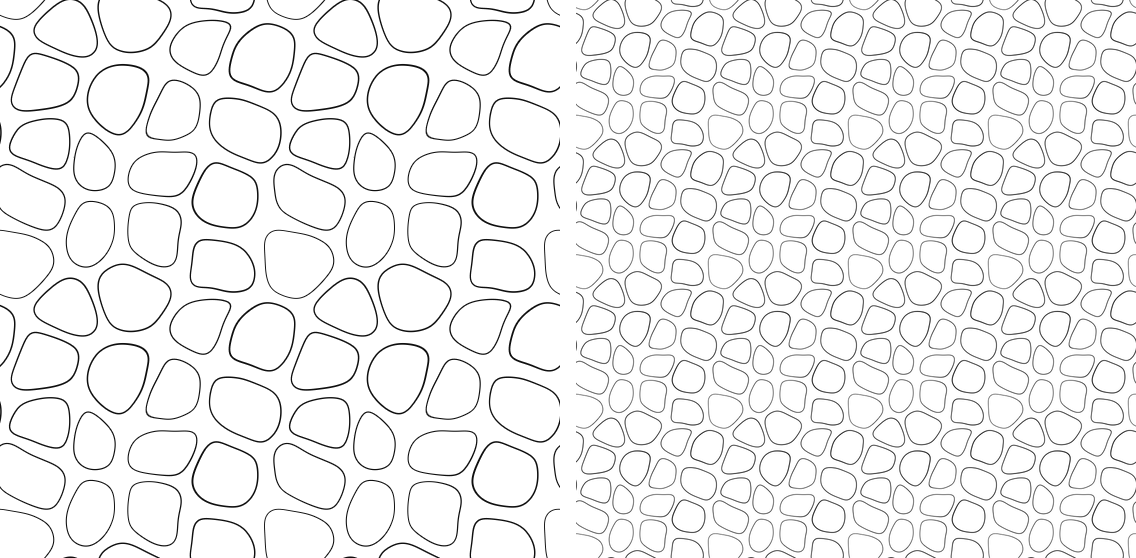
Left: one tile. Right: repeated 2 by 2.
Give the GLSL for this pattern, as a WebGL 2 fragment shader.

```glsl
#version 300 es
precision highp float;
// Outlined rounded pebbles, packed loosely on white, in a tile repeated twice each way.

uniform vec2 u_resolution;
out vec4 fragColor;

const vec3 PAPER = vec3(1.0);
const vec3 INK = vec3(0.06);
const float REPEATS = 2.0;    // tiles across and down
const int STONES = 17;        // stones per tile
const float JITTER = 0.12;    // scatter of stone centres, in tiles
const float ROUNDING = 0.024; // softness of stone corners
const float HALF_GAP = 0.018; // mean distance from outline to cell border
const float WOBBLE = 0.022;   // unevenness of each outline
const float WARP = 0.06;      // shared bending of the cells

// Integer hash to 0..1
float hash(uvec3 v) {
    v = v * 1664525u + 1013904223u;
    v.x += v.y * v.z; v.y += v.z * v.x; v.z += v.x * v.y;
    v ^= v >> 16u;
    v.x += v.y * v.z; v.y += v.z * v.x; v.z += v.x * v.y;
    return float(v.x >> 8u) / 16777216.0;
}

float cornerValue(vec2 cell, float period, uint seed) {
    return hash(uvec3(uvec2(mod(cell, period)), seed));
}

// Value noise that wraps after one tile
float wrapNoise(vec2 p, float period, uint seed) {
    p *= period;
    vec2 cell = floor(p);
    vec2 f = p - cell;
    f = f * f * f * (f * (f * 6.0 - 15.0) + 10.0);
    float low = mix(cornerValue(cell, period, seed),
                    cornerValue(cell + vec2(1, 0), period, seed), f.x);
    float high = mix(cornerValue(cell + vec2(0, 1), period, seed),
                     cornerValue(cell + vec2(1, 1), period, seed), f.x);
    return mix(low, high, f.y);
}

// Nearest wrapped offset from p to the centre of a stone on a skewed lattice
vec2 toStone(vec2 p, int id) {
    float n = float(STONES);
    vec2 lattice = vec2(float(id), mod(float(id) * 4.0, n)) / n;
    vec2 scatter = vec2(hash(uvec3(id, 3, 71)), hash(uvec3(id, 8, 72))) - 0.5;
    vec2 offset = lattice + JITTER * scatter - p;
    return offset - round(offset);
}

// Softened distance to the border of the cell around p; also gives its stone
float cellDistance(vec2 p, out int nearest) {
    vec2 own = vec2(1.0);
    nearest = 0;
    for (int i = 0; i < STONES; i++) {
        vec2 offset = toStone(p, i);
        if (dot(offset, offset) < dot(own, own)) {
            own = offset;
            nearest = i;
        }
    }
    float sum = 0.0;
    for (int i = 0; i < STONES; i++) {
        if (i == nearest) continue;
        vec2 other = toStone(p, i);
        float border = dot(0.5 * (own + other), normalize(other - own));
        sum += exp(-border / ROUNDING);
    }
    return -ROUNDING * log(sum);
}

// Share of a pixel covered by a line
float lineCoverage(float dist, float halfWidth, float pixel) {
    vec2 edges = (vec2(halfWidth, -halfWidth) + dist) / pixel + 0.5;
    edges = clamp(edges, 0.0, 1.0);
    return edges.x - edges.y;
}

void main() {
    vec2 tile = fract(gl_FragCoord.xy / u_resolution * REPEATS);
    float pixel = REPEATS / min(u_resolution.x, u_resolution.y);

    // Bent cells with a wavering inner outline
    vec2 bend = vec2(wrapNoise(tile, 5.0, 101u), wrapNoise(tile, 5.0, 102u)) - 0.5;
    int id;
    float dist = cellDistance(tile + WARP * bend, id);
    float waver = wrapNoise(tile, 7.0, uint(id) + 11u) - 0.5;
    dist -= HALF_GAP + WOBBLE * waver;

    // Even out the stretch of the distance
    float slope = length(vec2(dFdx(dist), dFdy(dist))) / pixel;
    dist /= clamp(slope, 0.5, 1.5);

    // Pen weight differs by stone and swells along the line
    float weight = mix(0.0036, 0.0062, hash(uvec3(id, 5, 33)));
    weight *= mix(0.85, 1.2, wrapNoise(tile, 6.0, 55u));

    float ink = lineCoverage(dist, 0.5 * weight, pixel);
    fragColor = vec4(mix(PAPER, INK, ink), 1.0);
}
```
